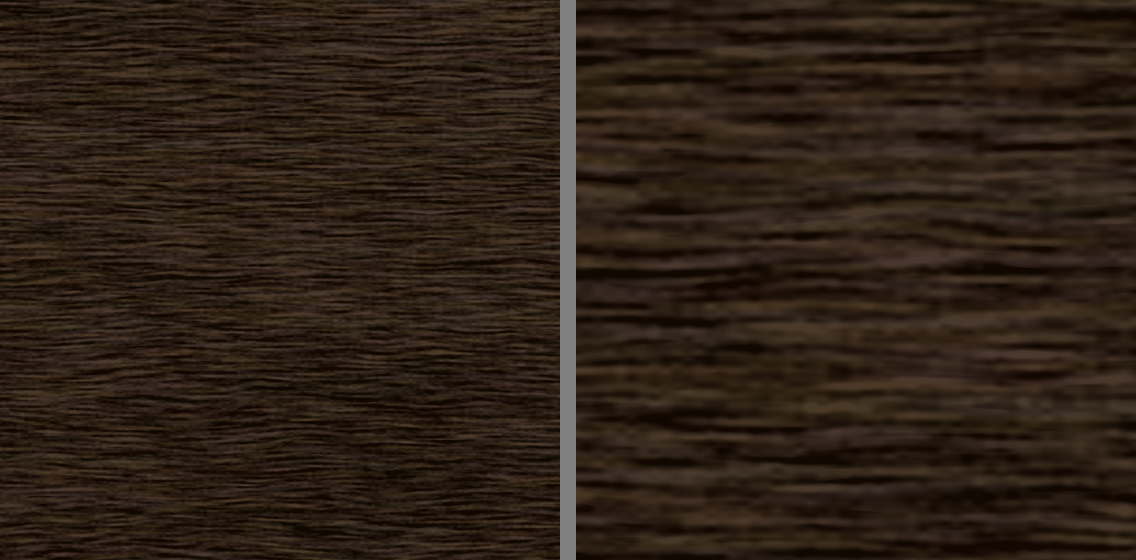
Left: the whole. Right: its middle third, enlarged.
Give the GLSL for this texture, as a Shadertoy shader.

```glsl
// Dark stained wood with fine horizontal fibres, short pores and soft growth bands.

float hash(vec2 p) {
    return fract(sin(dot(p, vec2(127.1, 311.7))) * 43758.5453);
}

float noise(vec2 p) {
    vec2 i = floor(p), f = fract(p);
    f = f * f * (3.0 - 2.0 * f);
    return mix(mix(hash(i), hash(i + vec2(1, 0)), f.x),
               mix(hash(i + vec2(0, 1)), hash(i + vec2(1, 1)), f.x), f.y);
}

// One fibre: noise along x, shifted at random so that neighbours never line up
float strand(float x, float row) {
    x += 37.0 * hash(vec2(row, 5.3));
    float i = floor(x), f = fract(x);
    return mix(hash(vec2(i, row)), hash(vec2(i + 1.0, row)), f * f * (3.0 - 2.0 * f));
}

// Stack of fibres blended from row to row
float fibres(vec2 p) {
    float row = floor(p.y), f = fract(p.y);
    return mix(strand(p.x, row), strand(p.x, row + 1.0), f * f * (3.0 - 2.0 * f));
}

// Evenly spaced light and dark lines: each fibre is set against its neighbour
float lines(vec2 p) {
    return fibres(p) - fibres(p + vec2(0.0, 1.3));
}

void mainImage(out vec4 fragColor, in vec2 fragCoord) {
    vec2 uv = fragCoord / iResolution.xy;

    // Gentle waviness of the grain
    vec2 p = uv;
    p.y += 0.016 * (noise(uv * vec2(3.0, 5.0) + 11.0) - 0.5);
    p.y += 0.006 * (noise(uv * vec2(13.0, 28.0) + 47.0) - 0.5);

    // Tone from broad bands down to single fibres
    float tone = 0.53;
    tone += 0.30 * (noise(p * vec2(1.4, 16.0) + 3.0) - 0.5);
    tone += 0.18 * (fibres(p * vec2(6.0, 52.0) + 19.0) - 0.5);
    tone += 0.38 * (fibres(p * vec2(14.0, 130.0) + 71.0) - 0.5);
    tone += 0.74 * lines(p * vec2(20.0, 235.0) + 131.0);
    tone += 0.62 * (fibres(p * vec2(28.0, 260.0) + 171.0) - 0.5);
    tone += 0.42 * (noise(uv * vec2(150.0, 256.0)) - 0.5);

    // Short dark pores
    float pore = fibres(p * vec2(36.0, 225.0) + 211.0);
    tone -= 0.32 * smoothstep(0.68, 0.92, pore);

    // Stain colour, drifting between reddish, olive and golden brown
    tone = clamp(tone, -0.08, 1.12);
    vec3 umber = vec3(0.080, 0.042, 0.013);
    vec3 walnut = vec3(0.266, 0.204, 0.150);
    vec3 color = mix(umber, walnut, tone);
    float hue = fibres(p * vec2(7.0, 80.0) + 307.0) - 0.5;
    float gold = fibres(p * vec2(12.0, 150.0) + 401.0) - 0.5;
    color += hue * vec3(0.016, -0.008, 0.0);
    color += gold * vec3(0.004, 0.0, -0.050) * smoothstep(0.1, 0.6, tone);

    fragColor = vec4(max(color, 0.0), 1.0);
}
```
